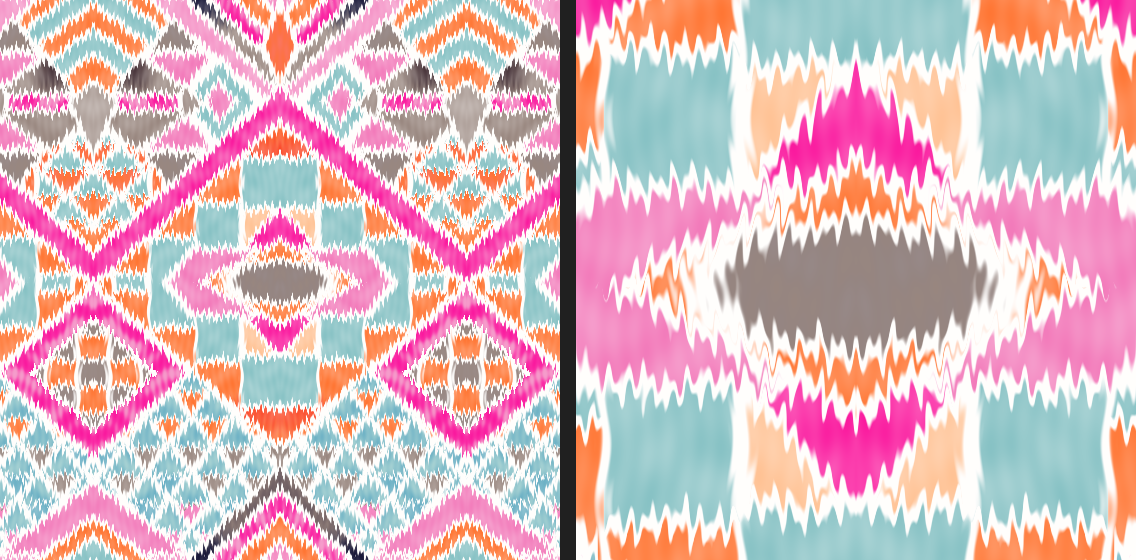
Left: the whole. Right: its middle third, enlarged.
Write a WebGL 2 fragment shader that draws this pattern.

```glsl
#version 300 es
precision highp float;
// Mirrored ikat cloth: diamonds, stepped blocks, chevrons and scale triangles.
// The canvas is 24 x 24 grid units, folded into three mirrored strips 8 wide.
// Each shape is brushed with a white halo; layered sines fray edges and vary dye.
uniform vec2 u_resolution;
out vec4 outColor;

const vec3 WHITE = vec3(1.0, 0.995, 0.99);
const vec3 TEAL = vec3(0.53, 0.76, 0.77);
const vec3 BLUE = vec3(0.42, 0.69, 0.77);
const vec3 ORANGE = vec3(1.0, 0.46, 0.2);
const vec3 RED = vec3(0.98, 0.27, 0.14);
const vec3 PEACH = vec3(1.0, 0.76, 0.58);
const vec3 PINK = vec3(0.95, 0.48, 0.73);
const vec3 MAGENTA = vec3(0.98, 0.1, 0.62);
const vec3 GREY = vec3(0.6, 0.53, 0.5);
const vec3 DARK = vec3(0.22, 0.14, 0.17);
const vec3 NAVY = vec3(0.07, 0.07, 0.2);

vec3 cloth = WHITE;
float wash = 0.0;   // dye thinning, 0 to 1
float fray = 0.0;   // ragged growth of every outline

// d is positive inside the shape
void brush(float d, vec3 dye) {
  d += fray;
  cloth = mix(cloth, WHITE, smoothstep(-0.32, -0.2, d));
  cloth = mix(cloth, mix(dye, WHITE, 0.26 * wash), smoothstep(-0.06, 0.06, d));
}

float hash(vec2 p) { return fract(sin(dot(p, vec2(12.99, 78.23))) * 437.58); }

// Offset rows of triangles: positive in the upright ones, negative between
float scales(vec2 q) {
  q.x += 0.5 * mod(floor(q.y), 2.0);
  return fract(q.y) - abs(2.0 * fract(q.x) - 1.0);
}

float box(vec2 p, vec2 halfSize) {
  vec2 e = halfSize - abs(p);
  return min(e.x, e.y);
}

void main() {
  vec2 uv = gl_FragCoord.xy / u_resolution;
  // a and b: distances from the two kinds of mirror axis; y runs downward
  float a = 8.0 * abs(mod(uv.x * 3.0 + 0.5, 2.0) - 1.0);
  a = 8.0 - a;
  float b = 8.0 - a;
  float y = 24.0 * (1.0 - uv.y), w = 6.28318 * uv.y;

  // Vertical fraying and streaky dye, periodic in w
  float threads = sin(a * 24.0 + 2.0 * sin(w * 7.0 + a)) + 0.8 * sin(a * 39.0 + 2.0 * sin(w * 11.0 + 2.0));
  fray = 0.045 * sin(a * 29.0 + 2.5 * sin(w * 13.0)) + 0.02 * sin(a * 9.0 + w * 17.0);
  wash = 0.5 + 0.22 * sin(a * 3.1 + 2.0 * sin(w * 9.0)) + 0.16 * sin(w * 23.0 + 3.0 * sin(a * 2.3)) + 0.12 * sin(a * 21.0 + 2.0 * sin(w * 8.0));
  y = mod(y + 0.12 * threads + 0.06 * sin(a * 5.0 + w * 6.0), 24.0);
  float yw = mod(y + 12.0, 24.0) - 12.0;   // zero at the top edge
  vec3 pinkDye = mix(MAGENTA, PINK, smoothstep(0.3, 0.9, wash));

  // Lower field of scale triangles
  if (y > 14.0) {
    vec2 q = vec2(a / 1.9, y / 1.2);
    float row = floor(q.y), rise = fract(q.y), s = scales(q);
    float field = 23.6 - y;
    float column = floor(q.x + 0.5 * mod(row, 2.0) + 0.5);
    vec3 accent = y < 19.1 ? ORANGE : y < 21.7 ? GREY : PINK;
    accent = hash(vec2(column, row)) < 0.7 ? accent : BLUE;
    brush(min(min(-0.6 * s - 0.13, rise - 0.06), field), accent);
    brush(min(min(0.6 * s - 0.04, 0.92 - rise), field), mix(BLUE, TEAL, wash));
  }

  // Upper wedge: teal scales on orange
  float wedge = (4.5 + 0.88 * a - y) * 0.75 - 0.7;
  wedge = min(min(wedge, y - 6.2), 2.9 - b);
  brush(wedge, mix(ORANGE, RED, smoothstep(9.5, 7.0, y) * wash));
  vec2 q = vec2(b / 2.3 + 0.5, (y - 5.2) / 1.08);
  float tri = min(0.75 * scales(q) - 0.1, 0.88 - fract(q.y));
  brush(min(tri, min(min(y - 5.2, 9.6 - y), 2.3 - b)), TEAL);

  // Hourglass and its tips, then the ringed diamond
  vec2 g = abs(vec2(a - 4.3, yw - 4.35));
  brush(min(0.75 * g.y - 0.2 - g.x, 1.95 - g.y) * 0.8, PINK);
  brush(min(g.y - 2.3, (3.7 - g.y) * 0.75 - abs(a - 4.6)), mix(GREY, DARK, 0.35 * wash));
  g = abs(vec2(a - 2.6, yw - 4.35));
  float ring = g.x * 1.1 + g.y;
  brush((1.6 - ring) * 0.75, TEAL);
  brush((0.65 - ring) * 0.75, PINK);

  // Wings, strip and cross on the second axis
  float dy = yw - 4.4;
  brush((1.9 - abs(dy) - 0.7 * abs(b - 1.9)) * 0.8, mix(GREY, DARK, smoothstep(-0.2, -1.2, dy) * 0.9 * smoothstep(3.0, 1.6, b)));
  brush(box(vec2(b - 2.2, dy), vec2(1.4, 0.22)), pinkDye);
  brush(0.9 - b - 0.45 * abs(dy), mix(GREY, WHITE, 0.2));

  // Chevrons across the top edge
  float chevron = yw - 0.75 * b;
  for (int i = 0; i < 5; i++) {
    float stripe = 0.36 - 0.8 * abs(chevron + 1.4 - 1.08 * float(i));
    brush(min(stripe, min(4.7 - 1.2 * b - yw, 3.1 - b) * 0.7), i % 2 == 0 ? ORANGE : TEAL);
  }
  brush(min(0.48 - 0.8 * abs(chevron + 2.6), 0.1 - yw), PINK);
  brush(min(0.48 - 0.75 * abs(yw + 0.85 * a - 3.95), yw + 0.1), mix(PINK, WHITE, 0.2));

  // Nested diamonds centred on the top edge
  float nest = a + abs(yw);
  brush((3.8 - nest) * 0.7, mix(mix(GREY, DARK, smoothstep(0.0, -1.5, yw) * wash), NAVY, smoothstep(1.5, 0.2, abs(yw))));
  brush((2.85 - nest) * 0.7, pinkDye);
  brush((1.75 - nest) * 0.7, ORANGE);
  brush((0.6 - nest) * 0.7, PINK);
  brush(0.62 - a - 0.4 * abs(yw - 1.9), mix(ORANGE, RED, wash));

  // Large diamond: stepped blocks around a middle line
  float big = min(y - 4.5 - 0.88 * a, 19.2 - 0.88 * a - y) * 0.75;
  float v = abs(y - 12.1);
  cloth = mix(cloth, WHITE, smoothstep(-0.15, 0.0, big));
  float body = big - 0.12;
  float column = a < 1.65 ? 0.0 : a < 3.6 ? 1.0 : a < 5.6 ? 2.0 : 3.0;
  float stepTop = column < 1.0 ? 5.3 : column < 2.0 ? 3.35 : column < 3.0 ? 1.9 : -1.0;
  float side = min(min(abs(a - 1.65), abs(a - 3.6)), abs(a - 5.6)) - 0.07;
  brush(min(min(body, side), v - stepTop - 0.12), mix(ORANGE, RED, smoothstep(4.8, 5.6, v) * smoothstep(7.1, 5.5, v)));
  brush(min(min(body, side), min(stepTop - 0.1 - v, v - stepTop + 2.05)), TEAL);
  brush(min(box(vec2(a, v - 2.2), vec2(1.5, 0.8)), body), PEACH);
  brush(min((3.1 - v) * 0.85 - a, v - 1.2), MAGENTA);
  brush(box(vec2(a - 6.4, v), vec2(0.6, 0.2 + 0.1 * abs(a - 6.4))), TEAL);

  // Eye in the middle
  brush(min(1.3 - v, (4.7 - a) * 0.6 - 0.5 * v), PINK);
  brush((3.1 - a - 1.9 * v) * 0.5, ORANGE);
  brush((1.0 - length(vec2(a / 1.9, v / 0.8))) * 0.8, mix(GREY, DARK, 0.4 * wash));

  // Long zigzag band
  brush(0.42 - 0.75 * abs(y - 4.5 - 0.88 * a), mix(MAGENTA, PINK, 0.35 * wash));

  // Small chequered diamond
  float small = 0.9 * b + abs(y - 16.0);
  brush((3.55 - small) * 0.74, pinkDye);
  cloth = mix(cloth, WHITE, smoothstep(2.5, 2.35, small));
  vec2 cell = vec2(b / 1.35, (y - 16.0) / 1.12) + 0.5;
  float parity = mod(floor(cell.x) + floor(cell.y), 2.0);
  float check = box(fract(cell) - 0.5, vec2(0.4));
  if (small < 2.5) brush(min(check, (2.2 - small) * 0.74), parity > 0.5 ? ORANGE : mix(GREY, DARK, 0.3 * wash));

  outColor = vec4(cloth, 1.0);
}
```
